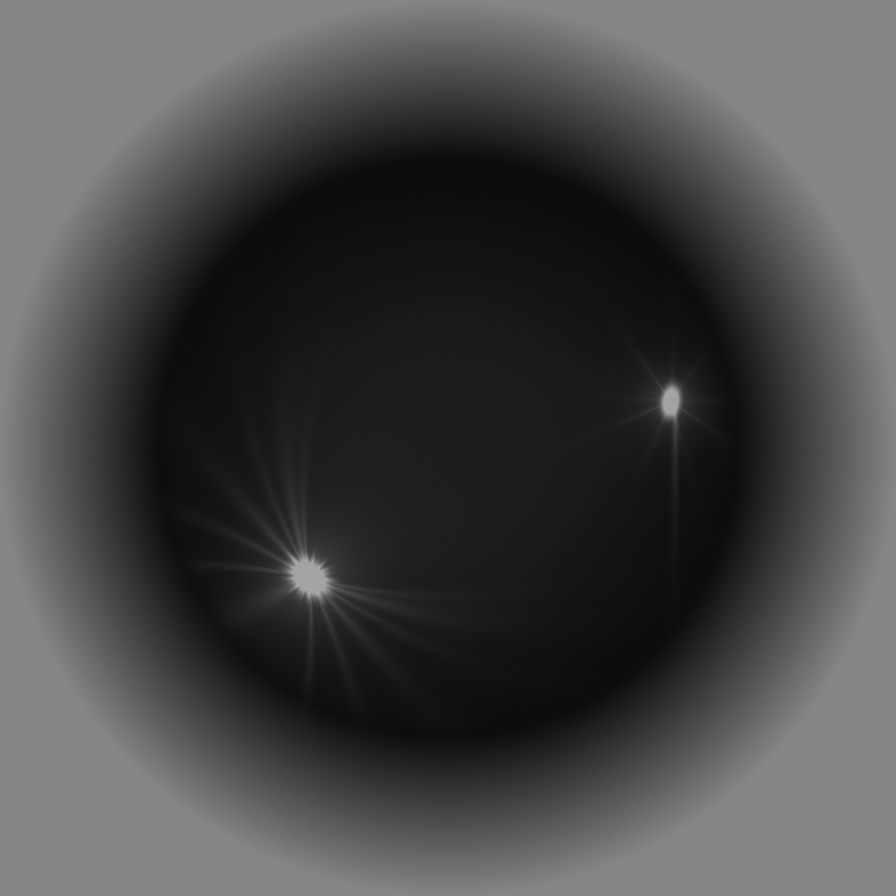
Write a Shadertoy shader that draws this background.

```glsl
// Dark lens disc in a soft grey ring, with two flaring lights and curved rays.
#define DISC_RADIUS 0.323
#define RING_RADIUS 0.5
#define RIM_GREY 0.047
#define CENTRE_GREY 0.105
#define OUTER_GREY 0.522
#define LIGHT_MAX 0.64
#define BIG_LIGHT vec2(-0.155, -0.1445)
#define SMALL_LIGHT vec2(0.2487, 0.052)
#define RAY_BEND 0.8
#define RAY_WIDTH 0.05

float hash(float n) {
    return fract(sin(n * 91.37) * 4375.85);
}

mat2 rotation(float a) {
    return mat2(cos(a), -sin(a), sin(a), cos(a));
}

// Soft angular beam, safe across the wrap of the angle
float beam(float angle, float target, float width) {
    float d = sin(0.5 * (angle - target)) * 2.0;
    return exp(-d * d / (width * width)) * step(0.0, cos(angle - target));
}

// Bright elliptical core with a soft border
float core(vec2 p, vec2 radii, float tilt) {
    vec2 q = rotation(tilt) * p / radii;
    return exp(-pow(dot(q, q), 1.6));
}

// Two mirrored fans of rays that bend toward the disc centre
float bigFlare(vec2 p) {
    float r = length(p);
    float angle = atan(p.y, p.x + 1e-6);
    float start = angle - RAY_BEND * r * sin(2.0 * (radians(41.0) - angle));
    float rays = 0.0;
    for (int i = 0; i < 6; i++) {
        float k = float(i);
        float spread = radians(k * (6.5 + 1.5 * k));
        float width = RAY_WIDTH * (0.8 + 0.7 * hash(k + 2.0));
        float strength = 0.65 + 0.5 * hash(k + 7.0);
        rays += strength * beam(start, radians(-15.0) - spread, width);
        rays += strength * beam(start, radians(98.0) + spread, width);
    }
    rays += 0.6 * beam(angle, radians(-153.0), 0.22);
    float spikes = 0.025 * sin(angle * 13.0) + 0.02 * sin(angle * 21.0 + 1.0);
    float light = 0.62 * core(p * (1.0 + 3.0 * spikes), vec2(0.025, 0.018), radians(-45.0));
    light += 0.27 * exp(-r / 0.035) + 0.04 * exp(-r / 0.12);
    return light + 0.17 * rays * exp(-r / 0.085) * smoothstep(0.005, 0.035, r);
}

// Small star with faint scattered rays and one long falling streak
float smallFlare(vec2 p) {
    float r = length(p);
    float angle = atan(p.y, p.x + 1e-6);
    float rays = 0.0;
    for (int i = 0; i < 9; i++) {
        float k = float(i);
        rays += (0.4 + 0.6 * hash(k)) * beam(angle, radians(k * 40.0 + 18.0 * hash(k + 4.0)), 0.08);
    }
    float light = 0.6 * core(p, vec2(0.010, 0.018), radians(-8.0));
    light += 0.27 * exp(-r / 0.02) + 0.03 * exp(-r / 0.07);
    light += 0.09 * rays * exp(-r / 0.045) * smoothstep(0.004, 0.02, r);
    float fall = max(-p.y, 0.0);
    float across = (p.x - 0.005 + 0.025 * fall * fall) / (0.003 + 0.012 * fall);
    return light + 0.19 * exp(-across * across - fall / 0.075) * smoothstep(0.0, 0.02, fall);
}

void mainImage(out vec4 fragColor, in vec2 fragCoord) {
    vec2 p = (fragCoord - 0.5 * iResolution.xy) / min(iResolution.x, iResolution.y);
    float r = length(p);

    // Disc shading and surrounding ring
    float disc = mix(CENTRE_GREY, RIM_GREY, smoothstep(0.07, DISC_RADIUS + 0.01, r));
    float ramp = clamp((r - DISC_RADIUS) / (RING_RADIUS - DISC_RADIUS), 0.0, 1.0);
    float grey = disc + (OUTER_GREY - RIM_GREY) * ramp;

    // Lights fade out at the rim
    float inside = 1.0 - smoothstep(DISC_RADIUS - 0.025, DISC_RADIUS + 0.025, r);
    float light = bigFlare(p - BIG_LIGHT) + smallFlare(p - SMALL_LIGHT);
    grey += min(light, LIGHT_MAX - disc) * inside;

    // Fine grain against banding
    grey += (hash(dot(floor(p * 512.0), vec2(0.127, 0.311))) - 0.5) / 255.0;
    fragColor = vec4(vec3(grey), 1.0);
}
```
